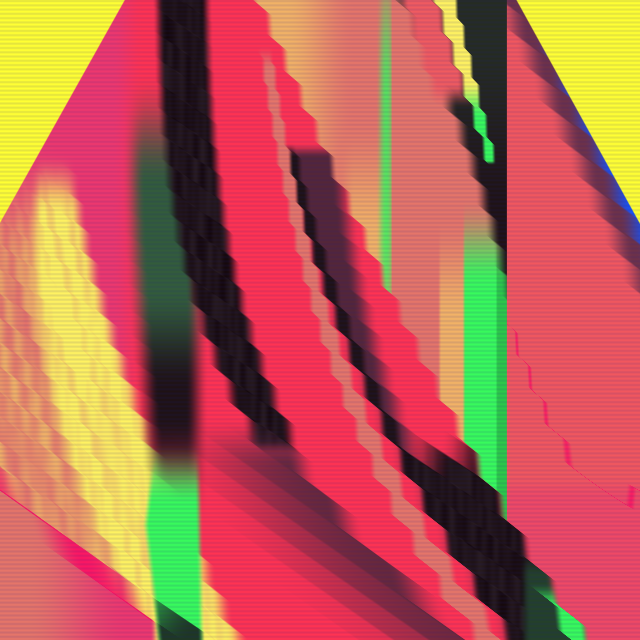
Reproduce this background procedurally as a WebGL 1 fragment shader.

```glsl
precision highp float;
uniform vec2 u_resolution;

const vec3 RED = vec3(1.0, 0.2, 0.32);
const vec3 PINK = vec3(0.93, 0.22, 0.43);
const vec3 MAGENTA = vec3(1.0, 0.03, 0.38);
const vec3 SALMON = vec3(0.9, 0.46, 0.41);
const vec3 TAN = vec3(0.95, 0.7, 0.4);
const vec3 YELLOW = vec3(1.0, 0.95, 0.38);
const vec3 GREEN = vec3(0.22, 0.98, 0.36);
const vec3 MOSS = vec3(0.2, 0.36, 0.23);
const vec3 BLACK = vec3(0.12, 0.07, 0.08);
const vec3 PLUM = vec3(0.33, 0.15, 0.22);
const vec3 BLUE = vec3(0.1, 0.32, 0.95);

vec2 gradient(vec2 cell) {
  float a = 6.2832 * fract(sin(dot(cell, vec2(127.1, 311.7))) * 4375.85);
  return vec2(cos(a), sin(a));
}

float gradientNoise(vec2 p) {
  vec2 i = floor(p), f = fract(p), u = f * f * (3.0 - 2.0 * f), e = vec2(1, 0);
  float low = mix(dot(gradient(i), f), dot(gradient(i + e), f - e), u.x);
  float high = mix(dot(gradient(i + e.yx), f - e.yx), dot(gradient(i + 1.0), f - 1.0), u.x);
  return mix(low, high, u.y);
}

// Cubic through four evenly spaced depths
float curve(float v, float k0, float k1, float k2, float k3) {
  float t = 3.0 * v, a = t - 1.0, b = t - 2.0, c = t - 3.0;
  return (t * a * b * k3 - a * b * c * k0) / 6.0 + t * c * (b * k1 - a * k2) / 2.0;
}

float after(float x, float edge, float soft) {
  return smoothstep(-soft, soft, x - edge);
}

float band(float x, float left, float right, float soft) {
  return after(x, left, soft) * after(right, x, soft);
}

// Depth with ragged teeth along slanted edges
float stepped(float x, float v, float count) {
  float saw = fract(v * count - x * 18.0);
  return v - (saw - smoothstep(0.86, 1.0, saw) - 0.4) * 0.9 / count;
}

vec3 leftField(vec3 c, float x, float v, float s) {
  float flow = curve(s, 0.11, 0.115, 0.21, 0.33);
  float streak = gradientNoise(vec2((x - flow) * 75.0, v * 5.0));
  c = mix(c, PINK, after(0.2, x, 0.025));
  c = mix(c, mix(SALMON, TAN, 0.5 + streak), after(flow - 0.02, x, 0.04) * after(v, 0.32, 0.1));
  // Pale sweep
  float sweep = band(x, curve(s, 0.11, 0.055, 0.095, 0.25), curve(s, 0.095, 0.122, 0.226, 0.37), 0.012);
  c = mix(c, mix(YELLOW, TAN, clamp(streak + 0.1, 0.0, 0.5)), sweep * after(v, 0.29, 0.05));
  // Mossy strip and green tail
  float shade = band(x, curve(s, 0.23, 0.21, 0.235, 0.25), 0.308, 0.018);
  c = mix(c, mix(MOSS, BLACK, after(v, 0.53, 0.08)), shade * band(v, 0.2, 0.74, 0.09));
  float tail = band(x, 0.228 + 0.12 * abs(v - 0.82), 0.295 + 0.02 * v, 0.006);
  c = mix(c, GREEN, tail * after(v, 0.74, 0.05));
  c = mix(c, MOSS * 0.6, tail * after(s, 0.83 + 0.5 * x, 0.012));
  // Lower corner
  float corner = s - 0.755 - 0.89 * x, side = after(0.24, x, 0.005);
  c = mix(c, mix(SALMON, PINK, after(x, 0.12, 0.08)), after(corner, 0.0, 0.006) * side);
  return mix(c, MAGENTA, band(corner, -0.01, 0.012, 0.008) * side * 0.8);
}

vec3 centre(vec3 c, float x, float v, float s, float mainEdge) {
  vec3 ink = BLACK + 0.07 * gradientNoise(vec2(x * 90.0, s * 30.0));
  // Black arc and its lower shadow
  float arc = band(x, curve(s, 0.247, 0.273, 0.39, 0.677), curve(s, 0.323, 0.349, 0.449, 0.677), 0.009);
  c = mix(c, ink, arc * after(0.7, v, 0.012));
  float rim = curve(s, 0.1, 0.26, 0.43, 0.735);
  c = mix(c, PLUM, smoothstep(rim - 0.19, rim, x) * after(rim, x, 0.012) * after(v, 0.69, 0.04) * 0.9);
  // Dark diagonal widening downward
  float left = curve(s, 0.415, 0.475, 0.605, 0.805), top = after(v, 0.235, 0.012);
  c = mix(c, PLUM, band(x, left, curve(s, 0.5, 0.54, 0.63, 0.84), 0.016) * top);
  c = mix(c, BLACK, band(x, left - 0.004, left + 0.012, 0.005) * top);
  float base = band(x, left, mainEdge, 0.008) * after(s, 0.71, 0.025);
  c = mix(c, mix(ink, MOSS * 0.7, after(x, 0.82, 0.01) * after(v, 0.88, 0.02)), base);
  // Thin ribbon
  float ribbon = curve(s, 0.404, 0.462, 0.569, 0.768), width = 0.008 + 0.012 * v * v;
  return mix(c, SALMON, band(x, ribbon - width, ribbon + width, 0.004) * after(v, 0.09, 0.02));
}

vec3 rightField(float x, float v, float s) {
  // Warm vertical panels
  vec3 c = mix(TAN, SALMON, after(x, 0.5, 0.055));
  c = mix(c, TAN, band(x, 0.54, 0.606, 0.015) * after(v, 0.28, 0.1));
  c = mix(c, GREEN, band(x, 0.595, 0.612, 0.008) * band(v, 0.02, 0.5, 0.13) * 0.8);
  c = mix(c, SALMON, after(x, 0.612, 0.001));
  c = mix(c, TAN, band(x, 0.687, 0.727, 0.003) * after(v, 0.42, 0.08));
  c = mix(c, GREEN * (1.0 - 0.2 * after(x, 0.776, 0.002)), after(x, 0.725, 0.003) * after(v, 0.38, 0.07));
  // Dark wedge with a bright splinter
  float wedge = after(x, curve(s, 0.63, 0.763, 0.84, 0.9), 0.01);
  c = mix(c, mix(BLACK, MOSS, 0.35 * after(0.2, v, 0.15)), wedge * after(0.49, v, 0.02));
  float split = 0.682 + 0.32 * s;
  c = mix(c, mix(SALMON, RED, 0.4), band(x, split - 0.05, split, 0.008) * after(0.15, v, 0.02));
  float shard = band(x, split, 0.711 + 0.25 * s, 0.003) * after(0.254, v, 0.004);
  c = mix(c, mix(YELLOW, GREEN, after(v, 0.155, 0.03)), shard);
  // Far panel
  vec3 far = mix(mix(RED, SALMON, 0.55), PINK, after(v, 0.76, 0.02) * 0.45);
  float low = curve(x * 3.0 - 2.0, 0.05, 0.45, 0.71, 0.77), rim = x - 0.787 - 0.475 * s;
  far = mix(far, MAGENTA, band(s, low - 0.004, low + 0.004, 0.004) * 0.65);
  far = mix(far, PLUM * 1.3, after(rim, 0.0, 0.016));
  far = mix(far, BLUE, after(rim, 0.035, 0.016) * after(v, 0.08, 0.08));
  return mix(c, far, after(x, 0.792, 0.001));
}

void main() {
  vec2 p = gl_FragCoord.xy / u_resolution;
  float x = p.x, v = 1.0 - p.y, s = stepped(x, v, 26.0);
  float mainEdge = curve(s, 0.404, 0.553, 0.716, 0.918);
  vec3 c = leftField(RED, x, v, s);
  c = centre(c, x, v, s, mainEdge);
  c = mix(c, rightField(x, v, s), after(x, mainEdge, 0.005));
  c = mix(c, GREEN, band(x, mainEdge - 0.022, mainEdge, 0.004) * after(v, 0.93, 0.02));
  // Bright upper corners
  float corners = max(after(0.195 - 0.56 * v, x, 0.0015), after(x, 0.807 + 0.552 * v, 0.0015));
  c = mix(c, vec3(1.0, 1.0, 0.2), corners);
  // Scanlines
  float scan = 0.5 + 0.5 * sin(v * 942.48);
  gl_FragColor = vec4(mix(c, c * 0.82 + vec3(0.02, 0.02, 0.1), scan * 0.65), 1.0);
}
```
